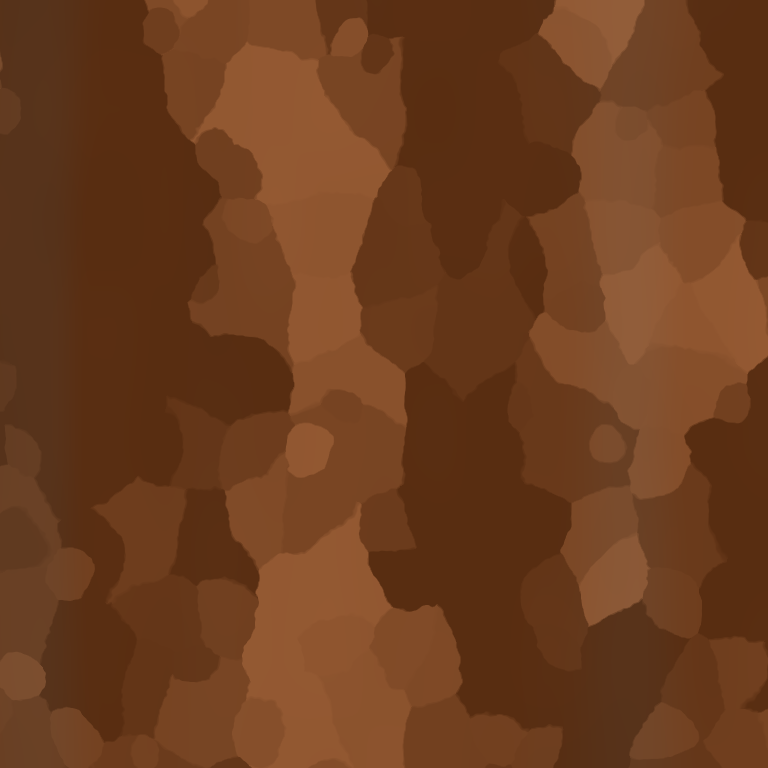
Give the GLSL for this texture, as a Shadertoy shader.

```glsl
// Patchwork of rounded brown leather-like cells with merged dark patches and soft vertical bands.

float hash(vec2 p) {
    return fract(sin(dot(p, vec2(127.1, 311.7))) * 43758.5453);
}

float noise(vec2 p) {
    vec2 i = floor(p), f = fract(p);
    f = f * f * (3.0 - 2.0 * f);
    return mix(mix(hash(i), hash(i + vec2(1, 0)), f.x),
               mix(hash(i + vec2(0, 1)), hash(i + vec2(1, 1)), f.x), f.y);
}

vec2 noise2(vec2 p) {
    return vec2(noise(p), noise(p + 37.4)) - 0.5;
}

// Brightness of one cell: broad columns, large blotches and its own random share
float cellTone(vec2 center, float random) {
    float column = (0.22 + 0.16 * center.y) * cos(6.2832 * (center.x - 0.36) / 0.47);
    float blotch = 1.35 * (noise(center * vec2(5.5, 4.0) + 23.7) - 0.5);
    float tone = 0.25 + column + blotch + 0.65 * (random - 0.5);
    return tone < 0.0 ? 0.0 : min(0.13 + 0.87 * tone, 0.92);
}

// Weighted Voronoi cells: unequal weights bend the borders into arcs
float patchwork(vec2 uv) {
    vec2 grid = vec2(13.0, 11.0);
    vec2 p = uv * grid, base = floor(p);
    float nearest = 1e3, second = 1e3, tone = 0.0, otherTone = 0.0;
    for (int y = -2; y <= 2; y++)
    for (int x = -2; x <= 2; x++) {
        vec2 id = base + vec2(x, y);
        vec2 center = id + 0.5 + 0.9 * (vec2(hash(id), hash(id + 53.7)) - 0.5);
        float weight = mix(0.4, 1.2, hash(id + 19.1));
        float d = length(p - center) / weight;
        if (d < second) {
            float t = cellTone(center / grid, hash(id + 71.9));
            if (d < nearest) {
                second = nearest;
                otherTone = tone;
                nearest = d;
                tone = t;
            } else {
                second = d;
                otherTone = t;
            }
        }
    }
    return mix(otherTone, tone, 0.5 + 0.5 * smoothstep(0.0, 0.035, second - nearest));
}

void mainImage(out vec4 fragColor, in vec2 fragCoord) {
    vec2 uv = fragCoord / iResolution.y;

    // Uneven cell borders with a fine ragged edge
    vec2 warped = uv + 0.022 * noise2(uv * 18.0) + 0.005 * noise2(uv * 70.0)
                + 0.003 * noise2(uv * 170.0);
    float tone = patchwork(warped);

    // Faint shading inside the cells
    tone += 0.04 * (noise(uv * vec2(14.0, 7.0)) - 0.5);

    vec3 darkBrown = vec3(0.348, 0.178, 0.068);
    vec3 lightTan = vec3(0.595, 0.36, 0.205);
    vec3 color = mix(darkBrown, lightTan, tone);

    // Vertical bands fading from red brown to greyish brown
    float greyBand = smoothstep(0.4, 0.9, noise(vec2(uv.x * 9.0, uv.y * 0.8) + 14.6));
    color += greyBand * vec3(-0.008, 0.022, 0.038);

    fragColor = vec4(color, 1.0);
}
```
